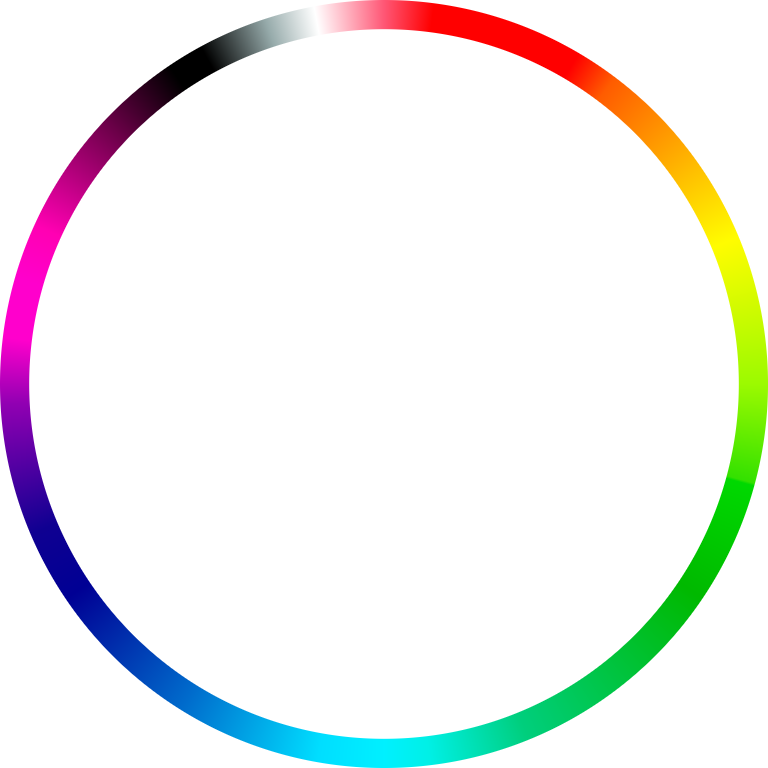
A WebGL 1 fragment shader for this background:

```glsl
precision highp float;
// A thin colour wheel touching the canvas edges on a white ground.
// The ring is a distance band; its hue comes from a chain of colour stops
// placed by clockwise angle, in degrees from the top.

uniform vec2 u_resolution;

// Ring shape, in units of the shorter canvas side
const float OUTER_RADIUS = 0.5;
const float INNER_RADIUS = 0.462;

// Colours, clockwise from the top
const vec3 WHITE       = vec3(1.0);
const vec3 ROSE        = vec3(1.0, 0.34, 0.46);
const vec3 RED         = vec3(1.0, 0.0, 0.0);
const vec3 ORANGE      = vec3(1.0, 0.36, 0.0);
const vec3 AMBER       = vec3(1.0, 0.76, 0.0);
const vec3 YELLOW      = vec3(1.0, 0.99, 0.0);
const vec3 LIME        = vec3(0.61, 0.98, 0.0);
const vec3 LEAF        = vec3(0.2, 0.88, 0.0);
const vec3 GREEN       = vec3(0.0, 0.85, 0.0);
const vec3 DEEP_GREEN  = vec3(0.0, 0.725, 0.0);
const vec3 JADE        = vec3(0.0, 0.81, 0.49);
const vec3 AQUA        = vec3(0.0, 0.94, 0.9);
const vec3 CYAN        = vec3(0.0, 0.94, 1.0);
const vec3 SKY         = vec3(0.0, 0.87, 1.0);
const vec3 AZURE       = vec3(0.0, 0.42, 0.8);
const vec3 NAVY        = vec3(0.0, 0.0, 0.58);
const vec3 INDIGO      = vec3(0.06, 0.0, 0.57);
const vec3 VIOLET      = vec3(0.57, 0.0, 0.7);
const vec3 MAGENTA     = vec3(1.0, 0.0, 0.8);
const vec3 HOT_PINK    = vec3(1.0, 0.0, 0.7);
const vec3 PLUM        = vec3(0.43, 0.0, 0.29);
const vec3 BLACK       = vec3(0.0);
const vec3 SILVER      = vec3(0.59, 0.67, 0.67);

// Blend from the last stop to the next one, then move the stop onward
void addStop(inout vec3 color, inout float last, float angle, float next, vec3 nextColor) {
  color = mix(color, nextColor, clamp((angle - last) / (next - last), 0.0, 1.0));
  last = next;
}

vec3 wheelColor(float angle) {
  vec3 color = ROSE;
  float last = 0.0;
  // Warm side
  addStop(color, last, angle, 7.5, RED);
  addStop(color, last, angle, 30.5, RED);
  addStop(color, last, angle, 37.0, ORANGE);
  addStop(color, last, angle, 56.0, AMBER);
  addStop(color, last, angle, 67.5, YELLOW);
  addStop(color, last, angle, 90.0, LIME);
  // Greens, with a sharp step between leaf and green
  addStop(color, last, angle, 105.0, LEAF);
  addStop(color, last, angle, 105.4, GREEN);
  addStop(color, last, angle, 124.0, DEEP_GREEN);
  addStop(color, last, angle, 158.0, JADE);
  // Blues
  addStop(color, last, angle, 173.0, AQUA);
  addStop(color, last, angle, 180.0, CYAN);
  addStop(color, last, angle, 190.0, SKY);
  addStop(color, last, angle, 212.0, AZURE);
  addStop(color, last, angle, 236.0, NAVY);
  addStop(color, last, angle, 247.0, INDIGO);
  // Purples
  addStop(color, last, angle, 267.0, VIOLET);
  addStop(color, last, angle, 277.0, MAGENTA);
  addStop(color, last, angle, 286.0, MAGENTA);
  addStop(color, last, angle, 294.5, HOT_PINK);
  addStop(color, last, angle, 313.0, PLUM);
  // Neutrals back to the top
  addStop(color, last, angle, 326.0, BLACK);
  addStop(color, last, angle, 331.5, BLACK);
  addStop(color, last, angle, 342.0, SILVER);
  addStop(color, last, angle, 349.5, WHITE);
  addStop(color, last, angle, 360.0, ROSE);
  return color;
}

void main() {
  float side = min(u_resolution.x, u_resolution.y);
  vec2 p = (gl_FragCoord.xy - 0.5 * u_resolution) / side;
  float pixel = 1.0 / side;

  // Signed distance to the band, negative inside
  float middle = 0.5 * (OUTER_RADIUS + INNER_RADIUS);
  float halfWidth = 0.5 * (OUTER_RADIUS - INNER_RADIUS);
  float band = abs(length(p) - middle) - halfWidth;
  float ring = clamp(0.5 - band / pixel, 0.0, 1.0);

  // Nudge off the centre, where the angle is undefined
  float angle = mod(degrees(atan(p.x, p.y + 0.00001)), 360.0);
  gl_FragColor = vec4(mix(WHITE, wheelColor(angle), ring), 1.0);
}
```
